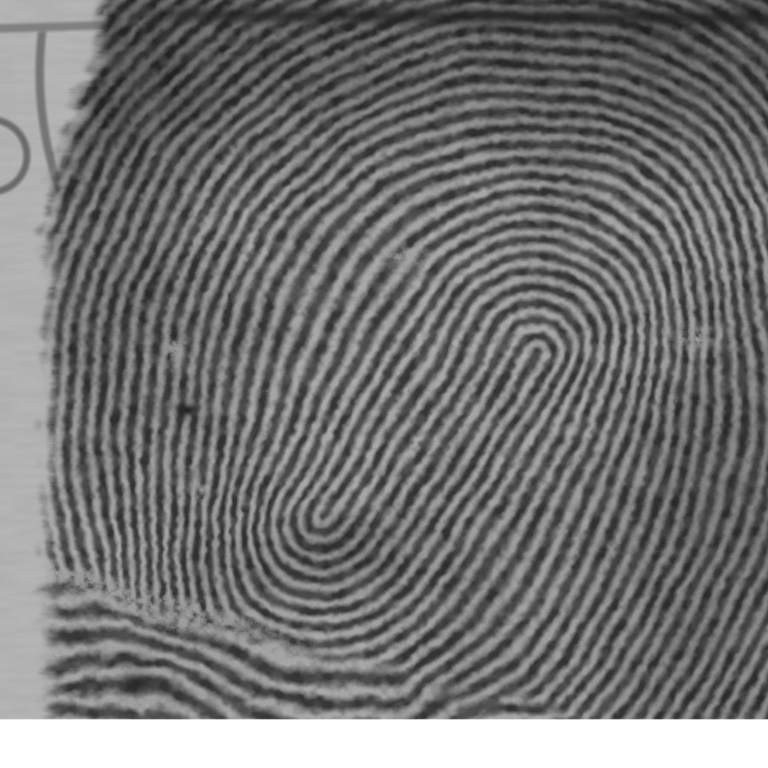
Write a Shadertoy shader that draws this pattern.

```glsl
// An inked double-loop fingerprint on grey paper, above a white strip.
// Straight ridges link two half-ring systems whose spacing divides the gap
// between the cores; flank arcs, an arch field and noise add natural shape.

const float TAU = 6.2831853;
const float RIDGE_PERIOD = 0.0207;
const vec2 LOWER_CORE = vec2(0.42, 0.325);
const vec2 UPPER_CORE = vec2(0.70, 0.545);
const vec2 FLANK_CENTRE = vec2(0.75, 0.45);

float hash(vec2 p) {
    return fract(sin(dot(p, vec2(127.1, 311.7))) * 43758.5453);
}

float noise(vec2 p) {
    vec2 i = floor(p), f = fract(p);
    f = f * f * (3.0 - 2.0 * f);
    float low = mix(hash(i), hash(i + vec2(1, 0)), f.x);
    float high = mix(hash(i + vec2(0, 1)), hash(i + vec2(1, 1)), f.x);
    return mix(low, high, f.y);
}

float fbm(vec2 p) {
    float sum = 0.0, gain = 0.5;
    for (int i = 0; i < 4; i++) {
        sum += gain * noise(p);
        p = p * 2.03 + 17.3;
        gain *= 0.5;
    }
    return sum;
}

float fall(float a, float b, float x) { return 1.0 - smoothstep(a, b, x); }

// Soft elliptical spot, 1 at its centre
float spot(vec2 p, vec2 centre, vec2 radius) {
    vec2 d = (p - centre) / radius;
    return exp(-dot(d, d));
}

// Smooth-edged pen stroke from a signed distance
float stroke(float d, float width) {
    return fall(width - 0.004, width + 0.003, abs(d));
}

// Shift that turns the straight left-hand ridges into wide concentric arcs
float flankShift(vec2 p, vec2 coreA, vec2 coreB, vec2 along, float gap) {
    vec2 across = vec2(along.y, -along.x);
    vec2 a = p - coreA, b = p - coreB;
    float d = -dot(b, across);
    if (dot(b, along) > 0.0) d = length(b);
    else if (dot(a, along) < 0.0) d = length(a) + gap;
    float weight = smoothstep(0.01, 0.25, -dot(a, across));
    weight *= fall(0.28, 0.75, dot(a, along));
    return weight * (length(p - FLANK_CENTRE) - 0.145 - d);
}

// Ridge count: rings past either core, straight lines between them
float whorlPhase(vec2 p, vec2 coreA, vec2 coreB, float period) {
    float gap = 6.0 * period;
    vec2 span = coreB - coreA;
    // Turn the axis so that the cores lie exactly one gap apart across it
    float angle = atan(span.y, span.x) + asin(gap / length(span));
    vec2 along = vec2(cos(angle), sin(angle));
    vec2 a = p - coreA, b = p - coreB;
    float d = dot(b, vec2(along.y, -along.x));
    float side = d < -0.5 * gap ? -1.0 : 1.0;
    if (dot(b, along) > 0.0) { d = length(b); side = 1.0; }
    else if (dot(a, along) < 0.0) { d = length(a); side = 1.0; }
    // Half a turn maps the right flank onto the left one
    float shift = flankShift(p, coreA, coreB, along, gap);
    shift += 0.6 * flankShift(coreA + coreB - p, coreA, coreB, along, gap);
    return (d + side * shift) / period;
}

// Broad arches below the lower-left junction
float archPhase(vec2 p, float period) {
    return (p.y - 0.04 * cos(TAU * (p.x - 0.11) / 0.7)) / period;
}

// 0 on an ink ridge, 1 in the valley between ridges
float valley(float phase, float grain) {
    float wave = 0.5 - 0.5 * cos(TAU * phase);
    return clamp(wave * 1.08 - 0.06 + 0.45 * (grain - 0.5), 0.0, 1.0);
}

float paperTone(vec2 p) {
    float tone = 0.70 + 0.05 * (fbm(p * vec2(30.0, 150.0)) - 0.5);
    tone = mix(tone, 0.50, stroke(p.y - 0.963 - 0.03 * p.x, 0.006));
    float bow = p.x - 0.054 - 1.1 * pow(p.y - 0.86, 2.0) + 0.1 * (p.y - 0.86);
    float bowSpan = smoothstep(0.73, 0.75, p.y) * fall(0.955, 0.965, p.y);
    tone = mix(tone, 0.46, stroke(bow, 0.006) * bowSpan);
    float hook = length(p - vec2(-0.012, 0.797)) - 0.047;
    return mix(tone, 0.42, stroke(hook, 0.005) * smoothstep(0.735, 0.745, p.y));
}

float inkTone(vec2 p) {
    vec2 drift = vec2(fbm(p * 10.0), fbm(p * 10.0 + 40.0)) - 0.5;
    vec2 jitter = vec2(noise(p * 130.0), noise(p * 130.0 + 9.0)) - 0.5;
    vec2 q = p + 0.018 * drift + 0.003 * jitter;
    float grain = fbm(p * 110.0);
    float whorl = valley(whorlPhase(q, LOWER_CORE, UPPER_CORE, RIDGE_PERIOD), grain);
    float arch = valley(archPhase(q + 0.04 * drift, 0.032), grain);
    float seam = p.y - 0.25 + 0.28 * (p.x - 0.08) + 0.05 * drift.x;
    float light = mix(arch, whorl, smoothstep(-0.015, 0.015, seam));

    // Uneven pressure: heavy ink at the top and flanks, clear centre
    float heavy = 0.10 + 0.75 * smoothstep(0.70, 0.98, p.y);
    heavy += 0.45 * spot(p, vec2(0.14, 0.72), vec2(0.15, 0.24));
    heavy += 0.60 * spot(p, vec2(1.0, 0.30), vec2(0.18, 0.30));
    heavy += 0.35 * spot(p, vec2(0.45, 0.28), vec2(0.09, 0.06));
    heavy = clamp(heavy + 0.6 * (fbm(p * 7.0) - 0.5), 0.0, 1.0);
    // Ink beads along the ridges
    float bead = smoothstep(0.2, 0.8, noise(p * 75.0 + 5.0));
    float ridgeTone = mix(0.27, 0.19, heavy) + 0.09 * (bead - 0.5);
    float tone = mix(ridgeTone, mix(0.65, 0.39, heavy), light);
    tone += 0.08 * (grain - 0.5);

    // Worn seam, pale scars and ink clots
    float worn = exp(-pow(seam / 0.018, 2.0)) * fall(0.25, 0.48, p.x);
    worn += spot(p, vec2(0.228, 0.548), vec2(0.014, 0.018));
    worn += spot(p, vec2(0.258, 0.360), vec2(0.013, 0.010));
    worn += spot(p, vec2(0.525, 0.665), vec2(0.024, 0.015));
    worn += spot(p, vec2(0.905, 0.560), vec2(0.025, 0.014));
    tone = mix(tone, 0.62, clamp(worn, 0.0, 1.0) * smoothstep(0.25, 0.7, grain));
    float clot = spot(p, vec2(0.244, 0.466), vec2(0.013, 0.007));
    clot += 0.7 * spot(p, vec2(0.18, 0.11), vec2(0.018, 0.012));
    float topBar = exp(-pow((p.y - 0.982 + 0.006 * p.x) / 0.010, 2.0));
    clot += 0.7 * topBar * smoothstep(0.15, 0.28, p.x);
    return mix(tone, 0.13, clamp(clot, 0.0, 1.0));
}

void mainImage(out vec4 fragColor, in vec2 fragCoord) {
    vec2 p = fragCoord / iResolution.xy;
    float pixel = 1.0 / iResolution.y;
    float edge = 0.062 + 0.072 * smoothstep(0.70, 1.0, p.y);
    edge += 0.035 * (fbm(p * vec2(20.0, 60.0)) - 0.5);
    float inked = smoothstep(edge - 0.015, edge + 0.022, p.x);
    float tone = mix(paperTone(p), inkTone(p), inked);
    tone = mix(1.0, tone, smoothstep(0.0635 - pixel, 0.0635 + pixel, p.y));
    fragColor = vec4(vec3(tone), 1.0);
}
```
